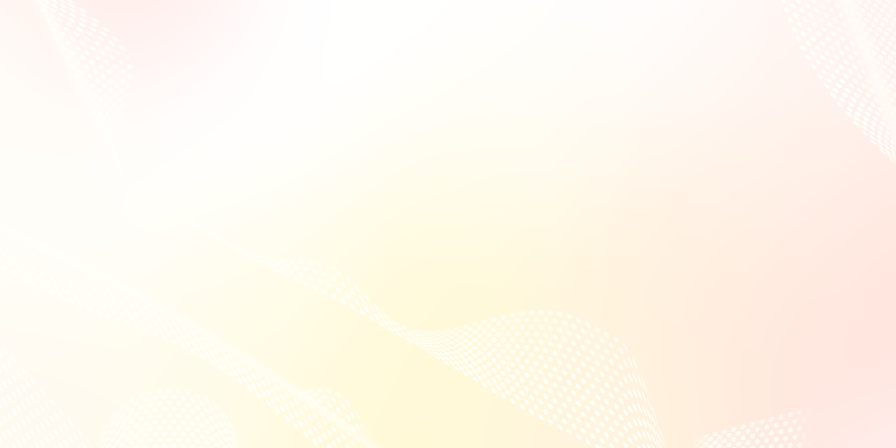
This background is drawn by a Shadertoy shader. Its source:

```glsl
// Pale cream and blush backdrop crossed by translucent sheets of white dots.
// Colour is a normalised blend of soft glows; every sheet is a dot lattice
// stretched between a lower curve and a varying thickness.

const vec3 WHITE = vec3(1.0);
const vec3 BLUSH = vec3(1.0, 0.90, 0.87);
const vec3 PEACH = vec3(1.0, 0.943, 0.872);
const vec3 LEMON = vec3(1.0, 0.978, 0.845);
const vec3 CREAM = vec3(1.0, 0.993, 0.965);
const vec3 SAND = vec3(1.0, 0.975, 0.935);

// Colour glow: weighted colour in rgb, weight in a.
vec4 glow(vec2 p, vec2 centre, float radius, vec3 colour) {
    vec2 d = (p - centre) / radius;
    return vec4(colour, 1.0) * exp(-dot(d, d));
}

float bump(float x, float centre, float width) {
    float d = (x - centre) / width;
    return exp(-d * d);
}

vec3 backdrop(vec2 p) {
    vec4 sum = vec4(WHITE, 1.0) * 0.0001;
    // Upper band
    sum += glow(p, vec2(0.28, 1.03), 0.23, vec3(1.0, 0.91, 0.90));
    sum += glow(p, vec2(0.00, 0.80), 0.27, vec3(1.0, 0.99, 0.97));
    sum += glow(p, vec2(0.95, 0.93), 0.36, WHITE);
    sum += glow(p, vec2(0.48, 0.70), 0.31, WHITE);
    sum += glow(p, vec2(1.48, 0.98), 0.32, vec3(1.0, 0.992, 0.99));
    sum += glow(p, vec2(2.02, 0.98), 0.28, vec3(1.0, 0.945, 0.935));
    // Middle band
    sum += glow(p, vec2(1.15, 0.69), 0.22, vec3(1.0, 0.99, 0.95));
    sum += glow(p, vec2(1.75, 0.70), 0.28, vec3(1.0, 0.958, 0.93));
    sum += glow(p, vec2(0.12, 0.40), 0.28, CREAM);
    sum += glow(p, vec2(0.58, 0.32), 0.24, vec3(1.0, 0.988, 0.91));
    sum += glow(p, vec2(1.04, 0.40), 0.30, LEMON);
    sum += glow(p, vec2(1.53, 0.42), 0.30, PEACH);
    sum += glow(p, vec2(2.02, 0.42), 0.32, BLUSH);
    // Lower band
    sum += glow(p, vec2(0.05, 0.03), 0.26, SAND);
    sum += glow(p, vec2(0.40, 0.05), 0.22, vec3(1.0, 0.983, 0.92));
    sum += glow(p, vec2(0.86, 0.03), 0.28, LEMON);
    sum += glow(p, vec2(1.38, 0.03), 0.28, vec3(1.0, 0.955, 0.87));
    sum += glow(p, vec2(1.82, 0.16), 0.28, BLUSH);
    sum += glow(p, vec2(2.00, -0.03), 0.17, vec3(1.0, 0.94, 0.95));
    return sum.rgb / sum.a;
}

// Dots filling low..low+thick along p.x; span gives the faded ends.
float dotSheet(vec2 p, float low, float thick, vec2 span, float rows) {
    thick = max(thick, 0.006);
    float px = 0.6 / iResolution.y;
    float v = (p.y - low) / thick;
    vec2 cellSize = vec2(0.021, thick / rows);
    vec2 cell = vec2(p.x / cellSize.x + 0.5 * floor(v * rows), v * rows);
    vec2 d = (fract(cell) - 0.5) * cellSize;
    float dots = 1.0 - smoothstep(0.0055 - px, 0.0055 + px, length(d));

    float edge = px / thick;
    float inside = smoothstep(-edge, edge, v) * (1.0 - smoothstep(1.0 - edge, 1.0 + edge, v));
    float ends = smoothstep(span.x, span.x + 0.06, p.x)
               * (1.0 - smoothstep(span.y - 0.06, span.y, p.x));
    float fade = 1.0 - 0.25 * smoothstep(0.3, 1.0, v);
    float veil = 0.06 + 0.6 * exp(-thick / 0.02);
    return inside * ends * fade * mix(veil, 1.0, dots);
}

// Long central wave that swells near the bottom.
float centralWave(vec2 p) {
    float low = 0.743 - 0.56 * p.x + 0.006 * sin(9.0 * p.x);
    float swell = smoothstep(0.85, 1.30, p.x) * (1.0 - smoothstep(1.38, 1.55, p.x));
    float thick = 0.010 + 0.07 * bump(p.x, 0.74, 0.11) + 0.27 * swell;
    return dotSheet(p, low, thick, vec2(0.27, 1.52), 4.0 + 11.0 * step(0.92, p.x));
}

// Descending wave on the left, with a small flap at its end.
float leftWave(vec2 p) {
    float top = 0.49 - 0.42 * p.x - 0.20 * p.x * p.x;
    float thick = 0.08 + 0.02 * sin(9.0 * p.x + 0.5);
    float band = dotSheet(p, top - thick, thick, vec2(-0.1, 0.86), 6.0);
    float flap = dotSheet(p, top, 0.07 * bump(p.x, 0.76, 0.07), vec2(0.62, 0.84), 4.0);
    return max(max(band, flap), 0.6 * bump(p.y, top, 0.012));
}

// Steep sheets in the upper corners, run along the vertical axis.
float cornerSheets(vec2 p) {
    float t = 1.0 - p.y;
    float leftEdge = 0.08 + 0.49 * t;
    float left = dotSheet(p.yx, leftEdge, 0.15 * bump(t, 0.12, 0.15), vec2(0.57, 1.1), 9.0);
    float rightEdge = 1.74 + 0.30 * t + 1.1 * t * t;
    float width = 0.15 + 0.08 * t - 1.1 * t * t;
    float right = dotSheet(p.yx, rightEdge, width, vec2(0.60, 1.1), 9.0);
    float fold = dotSheet(p.yx, 1.89 + 0.38 * t, 0.13, vec2(0.60, 1.1), 12.0);
    float crease = bump(p.x, 1.89 + 0.38 * t, 0.02)
                 + bump(p.x, leftEdge + 0.01, 0.02) * smoothstep(0.6, 0.8, p.y);
    return max(max(left, 0.7 * crease), max(right, 0.8 * fold));
}

// Dome, slope and wedge resting on the lower border.
float lowerSheets(vec2 p) {
    float dx = p.x - 0.378;
    float arch = sqrt(max(0.165 * 0.165 - dx * dx, 0.0));
    float dome = dotSheet(p, -0.03, arch, vec2(0.19, 0.57), 12.0);
    float slope = dotSheet(p, -0.01 - 1.1 * p.x, 0.25, vec2(-0.1, 0.24), 13.0);
    float wedge = dotSheet(p, -0.02, 0.04 + 0.28 * (p.x - 1.54), vec2(1.53, 1.82), 6.0);
    return max(dome, max(slope, wedge));
}

void mainImage(out vec4 fragColor, in vec2 fragCoord) {
    vec2 p = fragCoord / iResolution.y;
    float sheets = max(max(centralWave(p), leftWave(p)), max(cornerSheets(p), lowerSheets(p)));
    fragColor = vec4(mix(backdrop(p), vec3(1.0, 1.0, 0.985), 0.9 * sheets), 1.0);
}
```
